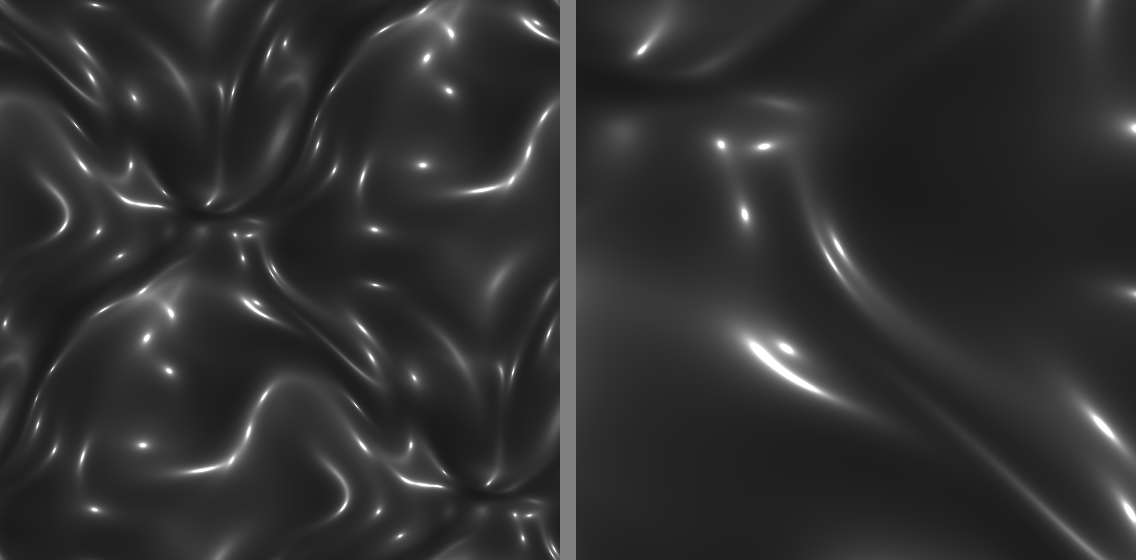
Left: the whole. Right: its middle third, enlarged.
This texture is drawn by a three.js fragment shader. Its source:

```glsl
// Grey caustic light: glowing sparks and bent streaks on a dark, softly mottled ground.
varying vec2 vUv;

const float TAU = 6.2831853;
const int FOLDS = 6;
const float SEED = 7.0;
const float GLOW = 0.038;         // light of one layer at unit distance
const float GROUND_SHIFT = 0.056; // darkens the sum of all the halos
const float CORE = 0.02;          // smallest distance, keeps the sparks finite

float hash(float n) {
  return fract(sin(n * 12.9898 + 4.1414) * 43758.5453);
}

// Diagonal coordinates, so the pattern repeats at half-canvas diagonal steps.
vec2 diagonalCoords(vec2 uv) {
  return TAU * vec2(uv.x + uv.y, uv.x - uv.y);
}

// Swirling offset, periodic in both axes.
vec2 swirl(vec2 q, vec2 phase) {
  return vec2(cos(phase.x - q.x) + sin(phase.y + q.y),
              sin(phase.x - q.y) + cos(phase.y + q.x));
}

// Inverse distance to a periodic grid of sparks.
float sparks(vec2 q, vec2 phase) {
  vec2 toSpark = vec2(sin(q.x + phase.x), cos(q.y + phase.y));
  return 1.0 / max(length(toSpark), CORE);
}

// Each fold bends the previous one further, drawing sparks out into streaks.
// The first fold is too broad to show and only feeds the next.
float causticLight(vec2 p, float seed) {
  vec2 q = p;
  float light = 0.0;
  for (int n = 0; n < FOLDS; n++) {
    float id = seed + 2.0 * float(n);
    vec2 phase = TAU * vec2(hash(id), hash(id + 1.0));
    q = p + swirl(q, phase);
    if (n > 0) light += sparks(q, phase.yx);
  }
  return light;
}

void main() {
  float light = causticLight(diagonalCoords(vUv), SEED);
  float grey = clamp(GLOW * light - GROUND_SHIFT, 0.0, 1.0);
  gl_FragColor = vec4(vec3(grey), 1.0);
}
```
